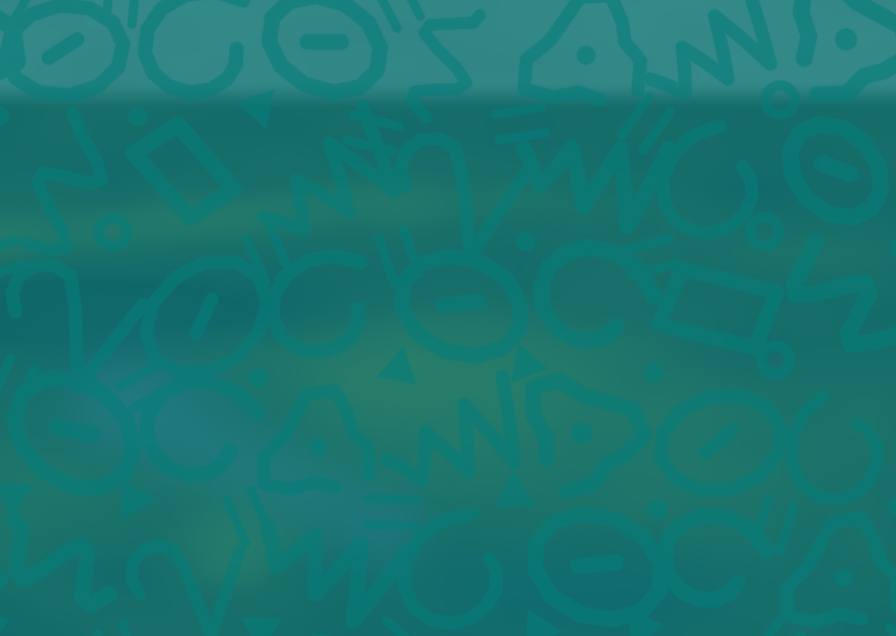
Reproduce this pattern procedurally as a WebGL 2 fragment shader.

```glsl
#version 300 es
precision highp float;

#define CELL 0.205
#define STROKE 0.0125
#define SOFT 0.0022
#define INK_ALPHA 0.62
#define STEPS 12
#define TAU 6.2831853
#define INK vec3(0.02, 0.49, 0.475)
#define DEEP vec3(0.06, 0.405, 0.415)
#define MOSS vec3(0.155, 0.49, 0.415)
#define MIST vec3(0.21, 0.545, 0.54)
#define HAZE vec3(0.14, 0.49, 0.53)

uniform vec2 u_resolution;
out vec4 fragColor;

float hash(vec2 p) {
    vec3 q = fract(vec3(p.xyx) * 0.1031);
    q += dot(q, q.yzx + 33.33);
    return fract((q.x + q.y) * q.z);
}

float noise(vec2 p) {
    vec2 i = floor(p), f = fract(p);
    f = f * f * (3.0 - 2.0 * f);
    return mix(mix(hash(i), hash(i + vec2(1, 0)), f.x),
               mix(hash(i + vec2(0, 1)), hash(i + vec2(1, 1)), f.x), f.y);
}

vec2 polar(float a) { return vec2(cos(a), sin(a)); }

mat2 turn(float a) { return mat2(cos(a), sin(a), -sin(a), cos(a)); }

float segment(vec2 p, vec2 a, vec2 b) {
    vec2 d = b - a;
    return length(p - a - d * clamp(dot(p - a, d) / dot(d, d), 0.0, 1.0));
}

// Soft elliptical spot
float glow(vec2 p, vec2 center, vec2 size) {
    vec2 d = (p - center) / size;
    return exp(-dot(d, d));
}

// Doodle outlines as paths, t from 0 to 1
vec2 path(int kind, float t, float h) {
    if (kind == 0)
        return vec2(t - 0.5, (0.1 + 0.22 * t) * (abs(fract(t * 3.0) - 0.5) * 4.0 - 1.0));
    if (kind == 1)
        return vec2(0.95 * t - 0.48, 0.22 * sin(t * 11.0 + h) + 0.2 * t - 0.1);
    if (kind == 2)
        return polar(t * 5.4 + 0.8) * mix(0.48, 0.25, t) * vec2(1.0, 0.9);
    if (kind == 3) {
        if (t < 0.5) return vec2(-0.08, 0.22) + 0.22 * polar(3.0 - t * 7.0);
        return mix(vec2(0.05, 0.05), vec2(-0.25, -0.4), min(t * 4.0 - 2.0, 1.0))
             + max(t - 0.75, 0.0) * vec2(2.7, 0.8);
    }
    if (kind == 4)
        return polar(t * 5.7 - 1.2) * (0.37 + 0.1 * cos(t * 17.1)) * vec2(1.1, 0.95);
    if (kind == 5) {
        float side = floor(t * 4.0), a = TAU * 0.25;
        vec2 v = mix(polar(side * a), polar((side + 1.0) * a), fract(t * 4.0));
        return turn(0.65) * v * vec2(0.5, 0.3);
    }
    return polar(t * TAU) * vec2(0.43, 0.33);
}

float doodle(vec2 p, int kind, float h) {
    float d = 9.0;
    vec2 a = path(kind, 0.0, h);
    for (int i = 1; i <= STEPS; i++) {
        vec2 b = path(kind, float(i) / float(STEPS), h);
        d = min(d, segment(p, a, b));
        a = b;
    }
    // Inner eye or curl
    if (kind == 4) d = min(d, length(p) - 0.02);
    if (kind == 6) d = min(d, segment(p, vec2(-0.12, -0.04), vec2(0.1, 0.07)));
    return d;
}

// Small fillers: dash pair, dot, rounded triangle, ring
float filler(vec2 p, float h) {
    if (h < 0.35) {
        p.y = abs(p.y) - 0.1;
        return segment(p, vec2(-0.18, 0), vec2(0.18, 0)) - 0.035;
    }
    if (h < 0.6) return length(p) - 0.075;
    if (h < 0.82) return max(abs(p.x) * 0.87 + p.y * 0.5, -p.y) - 0.09;
    return abs(length(p) - 0.11) - 0.04;
}

float doodles(vec2 p) {
    float d = 9.0;
    vec2 base = floor(p / CELL);
    for (int y = -1; y <= 1; y++)
    for (int x = -1; x <= 1; x++) {
        vec2 id = base + vec2(x, y);
        float h = hash(id + 17.0), k = hash(id + 51.0);
        vec2 jitter = vec2(h, k) - 0.5;
        vec2 q = p / CELL - id - 0.5 - 0.2 * jitter;
        int kind = int(mod(id.x * 3.0 + id.y * 5.0 + floor(k * 2.0), 7.0));
        float size = mix(0.92, 1.2, h);
        float shape = doodle(turn((k - 0.5) * 2.4) * q / size, kind, h * TAU) * size;
        d = min(d, shape * CELL - STROKE * mix(0.75, 1.1, k));
        vec2 r = turn(h * TAU) * (p / CELL - id - 0.3 * jitter);
        d = min(d, filler(r, k) * CELL);
    }
    return d;
}

// Blurred layers of water, hills and haze
vec3 landscape(vec2 p) {
    float grain = noise(p * vec2(5, 9)) * 0.6 + noise(p * vec2(11, 20) + 7.0) * 0.4;
    float ridge = 0.62 + 0.06 * sin(p.x * 2.2);
    float green = 0.2 + 0.35 * (grain - 0.5);
    green += 0.5 * exp(-pow((p.y - ridge) / 0.045, 2.0)) * smoothstep(1.5, 0.2, p.x);
    green += 0.75 * glow(p, vec2(0.66, 0.40), vec2(0.3, 0.15));
    green += 0.4 * glow(p, vec2(1.15, 0.27), vec2(0.35, 0.16));
    green += 0.6 * glow(p, vec2(0.37, 0.14), vec2(0.09, 0.07));
    green += 0.35 * glow(p, vec2(0.05, 0.22), vec2(0.2, 0.13));
    green += 0.3 * glow(p, vec2(1.28, 0.6), vec2(0.2, 0.05));
    green -= 0.4 * glow(p, vec2(0.2, 0.51), vec2(0.4, 0.05));
    vec3 color = mix(DEEP, MOSS, clamp(green, 0.0, 1.0));
    float stream = segment(p, vec2(0.2, 0.36), vec2(0.6, 0.17));
    color = mix(color, HAZE, 0.55 * exp(-pow(stream / 0.07, 2.0)));
    color = mix(color, HAZE, 0.45 * glow(p, vec2(0.22, 0.37), vec2(0.13, 0.09)));
    color = mix(color, vec3(0.05, 0.42, 0.45), 0.7 * glow(p, vec2(0.9, 0.07), vec2(0.25, 0.07)));
    return mix(color, MIST - 0.02 * grain, smoothstep(0.825, 0.875, p.y));
}

void main() {
    vec2 p = gl_FragCoord.xy / u_resolution.y;
    float ink = 1.0 - smoothstep(-SOFT, SOFT, doodles(p));
    fragColor = vec4(mix(landscape(p), INK, ink * INK_ALPHA), 1.0);
}
```
